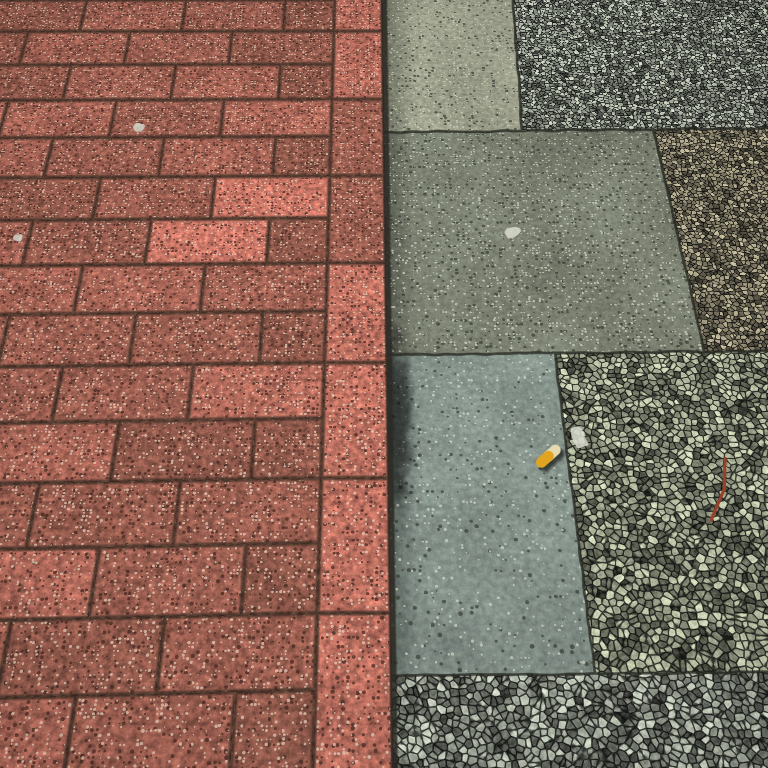
Write a WebGL 1 fragment shader that draws this texture.

```glsl
precision highp float;
// Street paving in mild perspective: red bricks in running bond with an edging
// column on the left, stone slabs set in gravel on the right.
// Screen points map to ground units (one brick = 1), which carry the grain.
uniform vec2 u_resolution;

float hash(vec2 p) {
  vec3 a = fract(vec3(p.xyx) * 0.1031);
  a += dot(a, a.yzx + 33.33);
  return fract((a.x + a.y) * a.z);
}

vec2 hash2(vec2 p) { return vec2(hash(p), hash(p + 71.7)); }

float corner(vec2 cell, vec2 offset) {
  float angle = 6.2832 * hash(cell);
  return dot(vec2(cos(angle), sin(angle)), offset);
}

float gradientNoise(vec2 p) {
  vec2 i = floor(p), f = fract(p), s = f * f * (3.0 - 2.0 * f), e = vec2(1, 0);
  return mix(mix(corner(i, f), corner(i + e, f - e), s.x),
             mix(corner(i + e.yx, f - e.yx), corner(i + 1.0, f - 1.0), s.x), s.y);
}

float fbm(vec2 p) {
  float sum = 0.0, amp = 0.6;
  for (int i = 0; i < 4; i++) {
    sum += amp * gradientNoise(p);
    p = p * 2.1 + 13.7;
    amp *= 0.55;
  }
  return sum;
}

// Scattered round grains, one per chosen cell
float grains(vec2 p, float density) {
  vec2 cell = floor(p);
  float radius = 0.12 + 0.28 * hash(cell + 19.3);
  float d = length(fract(p) - 0.3 - 0.4 * hash2(cell)) - radius;
  return (1.0 - smoothstep(-0.1, 0.15, d)) * step(hash(cell + 5.1), density);
}

// Cellular stones with dark gaps
vec3 gravel(vec2 ground, float frequency, vec3 tint) {
  vec2 p = ground * frequency;
  float near = 9.0, next = 9.0, tone = 0.0;
  for (int j = -1; j <= 1; j++) {
    for (int i = -1; i <= 1; i++) {
      vec2 c = floor(p) + vec2(i, j);
      float d = length(c + hash2(c) - p);
      next = min(next, max(d, near));
      if (d < near) { near = d; tone = hash(c + 3.7); }
    }
  }
  float light = mix(0.28, 0.82, tone) + 0.25 * fbm(ground * 30.0);
  return tint * light * mix(0.3, 1.08, smoothstep(0.02, 0.32, next - near));
}

float capsule(vec2 p, vec2 a, vec2 ab, float radius, float blur) {
  float t = clamp(dot(p - a, ab) / dot(ab, ab), 0.0, 1.0);
  return 1.0 - smoothstep(-blur, blur, length(p - a - ab * t) - radius);
}

float line(float d, float halfWidth, float blur) {
  return 1.0 - smoothstep(halfWidth - blur, halfWidth + blur, abs(d));
}

float cellEdge(float t) { return min(fract(t), 1.0 - fract(t)); }

vec3 bricks(vec2 q, vec2 ground, float edge, float curb, float width, float blur) {
  float y = q.y * (1.0 - 0.0116 * max(0.0, 1.0 - q.x / 0.423));
  float depth = 0.0395 + 0.02744 * y;
  float row = y / depth, rowHeight = depth * depth / 0.0395;
  float across = (edge - q.x) / width + 0.5 * (1.0 - mod(floor(row), 2.0));
  vec2 id = floor(vec2(across, row));
  vec2 gap = vec2(min(cellEdge(across) * width, edge - q.x), cellEdge(row) * rowHeight);
  float tone = 0.1 + 0.55 * hash(id + 8.3);
  if (across < 1.0 && mod(id.y, 2.0) < 0.5) tone = 0.08;
  if (abs(id.y - 5.5) < 1.0 && id.x == id.y - 5.0) tone = 1.0;
  if (q.x > edge) {
    float course = (row + 1.0) * 0.5;
    id = vec2(40.0, floor(course));
    gap = vec2(min(q.x - edge, curb - q.x), cellEdge(course) * 2.0 * rowHeight);
    tone = abs(id.y - 2.5) < 1.0 ? 0.3 : 0.75;
  }
  float grit = fbm(ground * 22.0 + id * 7.0);
  vec3 color = mix(vec3(0.51, 0.32, 0.27), vec3(0.75, 0.44, 0.38), tone);
  color *= 1.03 + 0.65 * grit + 0.2 * fbm(ground * 3.0);
  color = mix(color, vec3(0.27, 0.16, 0.13), 0.75 * grains(ground * 31.0, 0.28));
  color = mix(color, vec3(0.88, 0.78, 0.7), 0.75 * grains(ground * 38.0, 0.24));
  float joint = 0.0022 + 0.001 * q.y + 0.0025 * grit, soft = 0.0012 + blur;
  float face = smoothstep(joint - soft, joint + soft, min(gap.x, gap.y));
  return mix(vec3(0.3, 0.21, 0.17) * (1.0 + grit), color, face);
}

vec3 slabs(vec2 q, vec2 ground, float curb, float blur) {
  float wobble = 0.002 * gradientNoise(q * 45.0);
  float y = q.y + 0.01 * (q.x - 0.505) + wobble;
  // Each band has its own slab end, slab tone and gravel
  float side = 0.668 + 0.07 * q.y, size = 25.0, pits = 0.16;
  vec3 face = vec3(0.61, 0.62, 0.54), tint = vec3(0.92, 0.96, 0.88);
  if (y > 0.88) { side = 0.0; size = 21.0; }
  else if (y > 0.462) {
    side = 0.665 + 0.125 * q.y; size = 20.0; pits = 0.1;
    face = vec3(0.5, 0.55, 0.52); tint.b = 0.82;
  } else if (y > 0.172) {
    side = 0.812 + 0.23 * q.y; pits = 0.22;
    face = vec3(0.47, 0.49, 0.43); tint = vec3(0.88, 0.84, 0.7);
  }
  float end = q.x - side - wobble;
  face *= 1.0 + 0.3 * fbm(ground * 24.0) + 0.22 * fbm(q * 9.0);
  face *= mix(0.75, 1.0, smoothstep(0.0, 0.045, q.x - curb));
  face = mix(face, vec3(0.21, 0.23, 0.2), 0.7 * grains(ground * 27.0, pits));
  face = mix(face, vec3(0.8, 0.82, 0.75), 0.7 * grains(ground * 37.0, pits));
  float stain = length((q - vec2(0.517, 0.55)) / vec2(0.022, 0.12));
  face *= 0.5 + 0.5 * smoothstep(0.4, 1.2, stain + 0.6 * fbm(q * 40.0));
  vec3 color = mix(face, gravel(ground, size, tint), smoothstep(-blur, blur, end));
  float seam = min(min(abs(y - 0.172), abs(y - 0.462)), min(abs(y - 0.88), abs(end)));
  return mix(color, vec3(0.15, 0.16, 0.13), 0.8 * line(seam, 0.0018, blur));
}

// Pale chips, a curved twig and a yellow stub
vec3 litter(vec3 color, vec2 q, float b) {
  vec2 r = q + 0.004 * gradientNoise(q * 110.0);
  float chips = capsule(r, vec2(0.664, 0.304), vec2(0.008, -0.003), 0.006, b)
    + capsule(r, vec2(0.751, 0.564), vec2(0.005, 0.012), 0.008, b)
    + capsule(r, vec2(0.18, 0.166), vec2(0.003, 0), 0.006, b)
    + capsule(r, vec2(0.022, 0.309), vec2(0.003, 0), 0.005, b);
  color = mix(color, vec3(0.82, 0.83, 0.78), 0.85 * chips);
  float twig = max(capsule(q, vec2(0.944, 0.597), vec2(-0.001, 0.04), 0.002, b),
                   capsule(q, vec2(0.943, 0.637), vec2(-0.017, 0.04), 0.002, b));
  color = mix(color, vec3(0.6, 0.25, 0.16), twig);
  vec2 stub = vec2(0.705, 0.602), along = vec2(0.009, -0.008);
  color *= 1.0 - 0.6 * capsule(q, stub + 0.005, along * 2.0, 0.007, 0.004);
  color = mix(color, vec3(0.87, 0.82, 0.66), capsule(q, stub + along, along, 0.007, b));
  return mix(color, vec3(0.85, 0.62, 0.12), capsule(q, stub, along, 0.007, b));
}

void main() {
  vec2 q = gl_FragCoord.xy / u_resolution;
  q.y = 1.0 - q.y;
  float blur = 0.8 / u_resolution.y, width = 0.129 + 0.0865 * q.y;
  float edge = 0.436 - 0.0286 * q.y, curb = 0.498 + 0.014 * q.y;
  vec2 ground = 20.0 + vec2((q.x - 0.45) / width, q.y / (0.079 + 0.0549 * q.y));
  vec3 color;
  if (q.x < curb) color = bricks(q, ground, edge, curb, width, blur);
  else color = slabs(q, ground, curb, blur);
  color = mix(color, vec3(0.16, 0.15, 0.13), 0.85 * line(q.x - curb - 0.002, 0.004, 0.002));
  color = litter(color, q, blur);
  color *= 1.05 - 0.22 * dot(q - 0.5, q - 0.5);
  gl_FragColor = vec4(clamp(color, 0.0, 1.0), 1.0);
}
```
